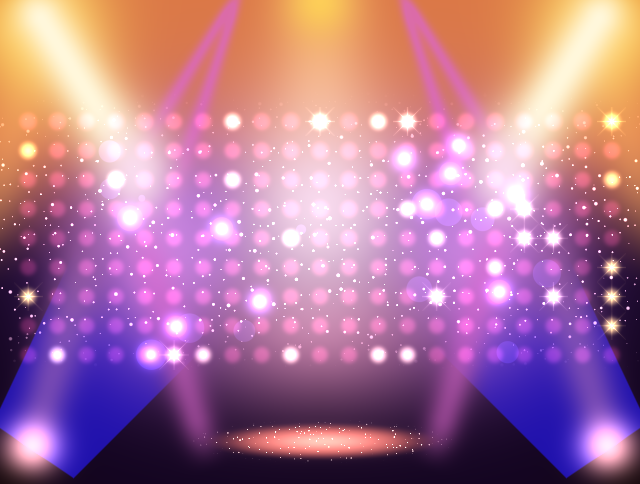
This background is drawn by a WebGL 2 fragment shader. Its source:

```glsl
#version 300 es
precision highp float;
// Festive stage: mirrored spotlights and thin beams over a warm-to-night backdrop,
// with a lamp grid, blue floor cones, bokeh, dust and a glittering oval floor.
// Soft Gaussian glows are layered in height units, with x = 0 at the centre.
#define LAMP_STEP 0.0603
#define LAMP_TOP 0.749
#define LAMP_SIZE 0.017
#define DUST_DENSITY 0.36
#define HAZE 0.94
#define CENTRE_GLOW 0.95

uniform vec2 u_resolution;
out vec4 outColor;

const vec3 NIGHT = vec3(0.07, 0.015, 0.12);
const vec3 ORANGE = vec3(0.86, 0.47, 0.27);
const vec3 GOLD = vec3(1.0, 0.83, 0.34);
const vec3 CREAM = vec3(1.0, 0.97, 0.86);
const vec3 BLUSH = vec3(0.99, 0.88, 0.96);
const vec3 ROSE = vec3(0.74, 0.44, 0.61);
const vec3 ORCHID = vec3(0.86, 0.40, 0.80);
const vec3 VIOLET = vec3(0.58, 0.30, 0.82);
const vec3 BLUE = vec3(0.11, 0.06, 0.67);

float hash(vec2 p) {
  return fract(sin(dot(p, vec2(127.1, 311.7))) * 43758.5453);
}

float glow(vec2 p, vec2 centre, vec2 radius) {
  vec2 d = (p - centre) / radius;
  return exp(-dot(d, d));
}

// Soft ray from a to b, with a width at each end.
float beam(vec2 p, vec2 a, vec2 b, float w0, float w1) {
  vec2 d = b - a, q = p - a;
  float t = dot(q, d) / dot(d, d);
  float s = (q.x * d.y - q.y * d.x) / length(d) / mix(w0, w1, clamp(t, 0.0, 1.0));
  return exp(-s * s) * smoothstep(-0.1, 0.1, t) * (1.0 - smoothstep(0.55, 1.1, t));
}

// One random speck in some of the cells.
float dust(vec2 p, float cells) {
  vec2 g = p * cells, id = floor(g);
  vec2 o = 0.2 + 0.6 * vec2(hash(id), hash(id + 7.3));
  float r = mix(0.08, 0.18, hash(id + 3.1));
  return (1.0 - smoothstep(r * 0.3, r, length(g - id - o))) * step(1.0 - DUST_DENSITY, hash(id + 9.7));
}

// Floor cone with crisp sides that dissolves upwards.
float floorCone(vec2 m, float px) {
  float outer = (0.66 - 0.473 * (m.y - 0.158) - m.x) * 0.9;
  float inner = (m.x + m.y - 0.521) * 0.707;
  float base = (m.y - 0.012 - 0.68 * (m.x - 0.509)) * 0.83;
  float edge = smoothstep(-px, px, min(min(outer, inner), base));
  return edge * (1.0 - smoothstep(0.28, 0.5, m.y)) * smoothstep(0.22, 0.36, m.x);
}

// Lamp grid: dim pink dots, some bright, a few with spikes.
vec3 lamps(vec2 p) {
  vec2 g = vec2(p.x, LAMP_TOP - p.y) / LAMP_STEP, id = floor(g + 0.5);
  if (abs(id.x) > 10.0 || id.y < 0.0 || id.y > 8.0) return vec3(0.0);
  vec2 d = (g - id) * LAMP_STEP;
  float side = step(9.5, abs(id.x));
  float topPair = step(abs(abs(id.x) - 3.0) + id.y, 0.1);
  float lit = max(topPair, step(0.87 - 0.4 * side, hash(id + 2.0)));
  float disc = exp(-pow(length(d) / LAMP_SIZE, 4.0));
  float core = exp(-dot(d, d) / 0.00007);
  vec2 e = abs(d), f = abs(vec2(d.x + d.y, d.x - d.y)) * 0.707;
  float spike = exp(-min(min(e.x, e.y), min(f.x, f.y)) * 900.0 - length(d) * 75.0);
  vec3 tint = mix(vec3(1.0, 0.86, 0.48), BLUSH, 0.6 * (1.0 - side));
  vec3 bright = tint * (0.6 * disc + 0.5 * core + spike * step(0.55, hash(id + 5.0)));
  return mix(vec3(0.55, 0.16, 0.32) * disc * 0.45, bright, lit);
}

void main() {
  vec2 p = (gl_FragCoord.xy - vec2(0.5 * u_resolution.x, 0.0)) / u_resolution.y;
  vec2 m = vec2(abs(p.x), p.y);
  float px = 1.0 / u_resolution.y;

  // Backdrop, floor cones and coloured haze
  vec3 col = mix(NIGHT, ORANGE, smoothstep(0.4, 0.74, p.y));
  col = mix(col, vec3(0.09, 0.04, 0.02), 0.7 * glow(m, vec2(0.66, 0.0), vec2(0.12, 0.09)));
  col = mix(col, BLUE, floorCone(m, px));
  col = mix(col, VIOLET, HAZE * glow(m, vec2(0.29, 0.5), vec2(0.25, 0.24)));
  col = mix(col, ROSE, 0.95 * glow(p, vec2(0.0, 0.33), vec2(0.25, 0.17)));
  col = mix(col, vec3(0.84, 0.55, 0.9), 0.75 * glow(m, vec2(0.33, 0.47), vec2(0.13, 0.17)));

  // Central column and overhead light
  col = mix(col, vec3(0.98, 0.73, 0.5), 0.75 * glow(p, vec2(0.0, 0.84), vec2(0.1, 0.2)));
  col = mix(col, BLUSH, CENTRE_GLOW * glow(p, vec2(0.0, 0.57), vec2(0.19, 0.22)));
  col = mix(col, GOLD, 0.9 * glow(p, vec2(0.0, 1.0), vec2(0.075, 0.08)));

  // Thin upper beams and lower uplights
  float thin = beam(m, vec2(0.18, 1.0), vec2(0.4, 0.64), 0.011, 0.022)
             + beam(m, vec2(0.17, 1.0), vec2(0.32, 0.55), 0.011, 0.022);
  col = mix(col, ORCHID, 0.72 * min(thin, 1.0));
  col = mix(col, ORCHID, 0.55 * beam(m, vec2(0.24, 0.08), vec2(0.41, 0.66), 0.035, 0.05));
  col = mix(col, vec3(0.76, 0.48, 0.72), 0.5 * beam(m, vec2(0.6, 0.06), vec2(0.44, 0.62), 0.045, 0.065));

  // Main spotlights with golden halos
  col = mix(col, vec3(1.0, 0.7, 0.4), 0.4 * beam(m, vec2(0.57, 0.95), vec2(0.72, 0.42), 0.07, 0.05));
  col = mix(col, GOLD, 0.95 * glow(m, vec2(0.58, 0.95), vec2(0.14, 0.15)));
  col = mix(col, vec3(1.0, 0.86, 0.58), 0.7 * beam(m, vec2(0.6, 1.0), vec2(0.34, 0.58), 0.085, 0.09));
  col = mix(col, CREAM, beam(m, vec2(0.6, 1.0), vec2(0.35, 0.6), 0.045, 0.055));
  col = mix(col, BLUSH, 0.9 * glow(m, vec2(0.38, 0.64), vec2(0.075, 0.1)));
  col += vec3(1.0, 0.72, 0.7) * glow(m, vec2(0.595, 0.075), vec2(0.055, 0.05));

  // Lamps, scattered orbs and translucent bokeh
  col += lamps(p);
  for (int i = 0; i < 22; i++) {
    vec2 k = vec2(float(i), 4.7);
    vec2 c = vec2(hash(k) - 0.5, 0.26 + 0.45 * hash(k + 11.0));
    float d = length(p - c), r = mix(0.008, 0.034, hash(k + 23.0));
    col += vec3(0.2, 0.16, 0.42) * (1.0 - smoothstep(r - 0.003, r, d)) * 0.3;
    if (i % 2 == 0) col += vec3(0.6, 0.38, 0.95) * exp(-d * d / 0.0005) + 0.6 * exp(-d * d / 0.0001);
  }

  // Floating dust
  float band = smoothstep(0.23, 0.38, p.y) * (1.0 - smoothstep(0.56, 0.82, p.y));
  col += vec3(1.0, 0.8, 0.86) * band * (dust(p, 34.0) + 0.7 * dust(p + 3.7, 58.0));

  // Glittering oval floor
  vec2 stage = vec2(0.005, 0.088);
  float oval = length((p - stage) / vec2(0.235, 0.038));
  float floorMask = 1.0 - smoothstep(0.55, 1.08, oval);
  col = mix(col, vec3(0.75, 0.32, 0.32), 0.75 * floorMask);
  col += vec3(1.0, 0.72, 0.6) * glow(p, stage, vec2(0.13, 0.022)) * 0.75;
  col += CREAM * (1.0 - smoothstep(0.8, 1.2, oval)) * (dust(p, 70.0) + dust(p + 1.9, 95.0));

  outColor = vec4(clamp(col, 0.0, 1.0), 1.0);
}
```
